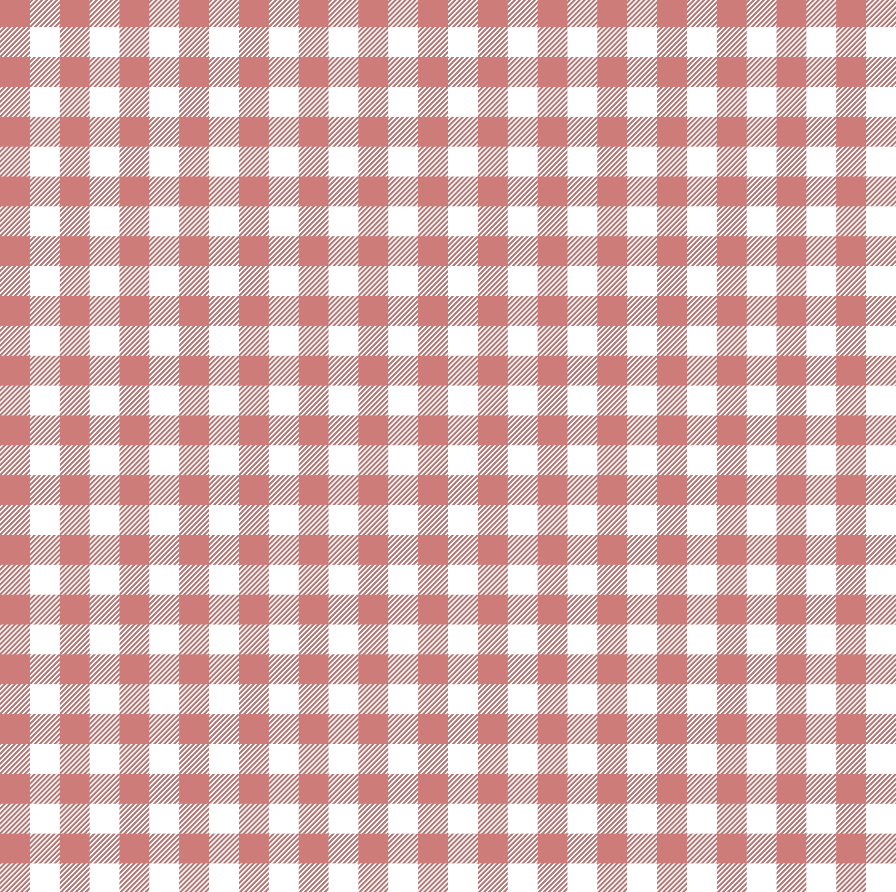
This pattern is drawn by a Shadertoy shader. Its source:

```glsl
// Gingham check: evenly spaced bands cross on white cloth.
// Crossings of two bands are solid; single bands are hatched with fine
// diagonal lines. All parts come from one antialiased periodic stripe.

const float REPEATS = 15.0;         // checks across the canvas width
const float ROW_SHIFT = 0.522;      // vertical start, in checks
const float LINES_PER_CHECK = 12.0; // diagonal hatch lines per check
const float LINE_HALF_WIDTH = 0.28; // in hatch periods

const vec3 CLOTH = vec3(1.0);
const vec3 SOLID = vec3(0.805, 0.488, 0.478);
const vec3 HATCH = vec3(0.710, 0.465, 0.455);

// Coverage of a stripe centred on every integer of t.
float stripe(float t, float halfWidth, float blur) {
    float d = abs(fract(t + 0.5) - 0.5);
    return 1.0 - smoothstep(halfWidth - blur, halfWidth + blur, d);
}

// Diagonal hatch rising to the right.
float hatch(vec2 p, float pixel) {
    float blur = 0.7 * LINES_PER_CHECK * pixel;
    return stripe((p.x - p.y) * LINES_PER_CHECK, LINE_HALF_WIDTH, blur);
}

vec3 gingham(vec2 p, float pixel) {
    // Each band fills the first half of its check.
    float column = stripe(p.x - 0.25, 0.25, 0.5 * pixel);
    float row = stripe(p.y - 0.25, 0.25, 0.5 * pixel);
    float both = column * row;
    float single = column + row - 2.0 * both;

    vec3 hatched = mix(CLOTH, HATCH, hatch(p, pixel));
    return CLOTH * (1.0 - both - single) + hatched * single + SOLID * both;
}

void mainImage(out vec4 fragColor, in vec2 fragCoord) {
    float pixel = REPEATS / iResolution.x; // one pixel, in checks
    vec2 p = fragCoord * pixel + vec2(0.0, ROW_SHIFT);
    fragColor = vec4(gingham(p, pixel), 1.0);
}
```
